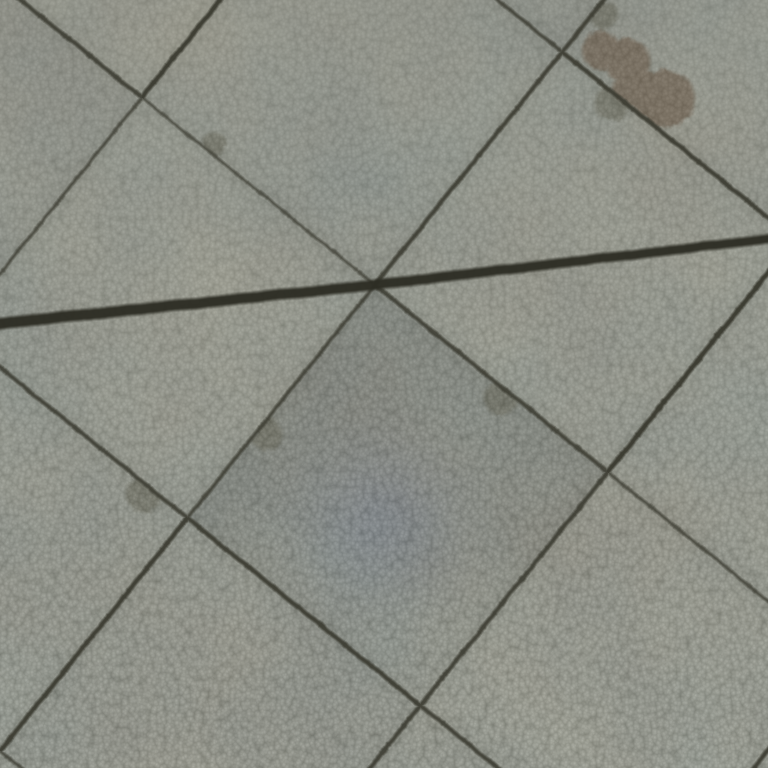
A Shadertoy shader for this texture:

```glsl
const vec2 HUB = vec2(0.488, 0.629);          // corner where the long crack crosses
const vec2 TILE_AXIS = vec2(0.3034, -0.2440); // one tile edge
const vec3 STONE_DARK = vec3(0.54, 0.55, 0.52);
const vec3 STONE_LIGHT = vec3(0.585, 0.595, 0.555);
const vec3 JOINT = vec3(0.23, 0.23, 0.19);
const vec3 CRACK = vec3(0.17, 0.17, 0.135);
const vec3 BROWN = vec3(0.44, 0.39, 0.33);
const vec3 DAMP = vec3(0.41, 0.41, 0.36);

float hash(vec2 p) {
    vec3 v = fract(vec3(p.xyx) * 0.1031);
    v += dot(v, v.yzx + 33.33);
    return fract((v.x + v.y) * v.z);
}

// Distance to the nearest scattered cell point
float cellular(vec2 p) {
    vec2 cell = floor(p);
    float nearest = 2.0;
    for (int y = -1; y <= 1; y++)
    for (int x = -1; x <= 1; x++) {
        vec2 c = cell + vec2(x, y);
        vec2 point = c + vec2(hash(c + 7.0), hash(c + 61.0));
        nearest = min(nearest, length(point - p));
    }
    return nearest;
}

// Smooth cloudy variation, about -1 to 1
float waves(vec2 p) {
    float sum = 0.0, amp = 0.5;
    for (int i = 0; i < 4; i++) {
        sum += amp * sin(p.x + 1.7 * sin(p.y)) * cos(p.y + 1.3 * sin(p.x));
        p = mat2(1.5, 1.1, -1.1, 1.5) * p + 2.3;
        amp *= 0.6;
    }
    return sum;
}

float line(float dist, float halfWidth, float soft) {
    return 1.0 - smoothstep(halfWidth - soft, halfWidth + soft, abs(dist));
}

float blob(vec2 p, vec2 centre, float radius, float soft) {
    return 1.0 - smoothstep(radius - soft, radius + soft, length(p - centre));
}

// Joint between tiles; width and depth change from edge to edge
float joint(float along, float across, float seed, float soft) {
    float row = round(across);
    float wear = hash(vec2(row, floor(along)) + seed);
    float wobble = 0.003 * waves(vec2(along * 23.0, row + seed));
    float chips = 0.004 * max(waves(vec2(along * 60.0, row * 3.0 + seed)), 0.0);
    float halfWidth = mix(0.005, 0.0085, wear) + chips;
    float dist = across - row + wobble;
    float shade = 0.12 * exp(-abs(dist) * 45.0);
    return max(line(dist, halfWidth, soft) * mix(0.72, 0.97, wear), shade);
}

// Rounded damp mark on one side of some joints
float dampMark(float along, float across, float seed) {
    float row = round(across);
    vec2 edge = vec2(row, floor(along)) + seed;
    float side = hash(edge + 5.0) < 0.5 ? -1.0 : 1.0;
    float radius = mix(0.03, 0.065, hash(edge + 9.0));
    vec2 p = vec2(fract(along), (across - row) * side);
    p += 0.008 * waves(p * 45.0);
    float mark = blob(p, vec2(mix(0.12, 0.88, hash(edge + 3.0)), 0.03), radius, 0.012);
    return mark * smoothstep(-0.008, 0.008, p.y) * step(0.5, hash(edge + 13.0));
}

// Brown spill made of overlapping lobes, cut off by a joint
float spill(vec2 q) {
    float mask = 0.0;
    q += 0.009 * waves(q * 40.0);
    for (int i = 0; i < 4; i++) {
        float t = float(i);
        vec2 centre = vec2(0.10 + 0.09 * t, -1.085 - 0.035 * sin(t * 2.2));
        mask = max(mask, blob(q, centre, 0.065 + 0.01 * t, 0.012));
    }
    return mask * (1.0 - smoothstep(-1.01, -0.99, q.y));
}

void mainImage(out vec4 fragColor, in vec2 fragCoord) {
    vec2 uv = fragCoord / iResolution.xy;
    float pixel = 1.0 / iResolution.y;
    vec2 d = uv - HUB;
    vec2 tileDown = vec2(TILE_AXIS.y, -TILE_AXIS.x);
    vec2 q = vec2(dot(d, TILE_AXIS), dot(d, tileDown)) / dot(TILE_AXIS, TILE_AXIS);
    vec2 tile = floor(q);

    // Stone with tile tones and cloudy tints
    float cloud = waves(uv * 9.0);
    float tone = 0.5 + 0.5 * cloud + 0.5 * (hash(tile + 20.0) - 0.5);
    vec3 col = mix(STONE_DARK, STONE_LIGHT, clamp(tone, 0.0, 1.0));
    col += vec3(0.012, 0.0, -0.008) * waves(uv * 6.0 + 4.0);

    // One darker tile with a bluish centre
    float darkTile = float(tile == vec2(0.0)) * smoothstep(1.5, 0.5, q.x * 0.6 + q.y * 0.7);
    col -= darkTile * vec3(0.055, 0.053, 0.045);
    float blue = exp(-dot(q - vec2(0.5, 0.6), q - vec2(0.5, 0.6)) * 18.0);
    col += blue * vec3(-0.025, -0.015, 0.025);

    // Stains
    float damp = max(dampMark(q.y, q.x, 11.0), dampMark(q.x, q.y, 47.0));
    col = mix(col, DAMP, 0.6 * damp);
    col = mix(col, BROWN, 0.75 * spill(q));

    // Grain, coarser toward the bottom
    float grain = cellular(uv * vec2(125.0, 95.0)) + 0.7 * cellular(uv * 210.0) - 0.85;
    col -= grain * mix(0.11, 0.065, uv.y);

    // Joints
    float soft = 0.0045 + 1.5 * pixel;
    float joints = max(joint(q.y, q.x, 3.0, soft), joint(q.x, q.y, 31.0, soft));
    col = mix(col, JOINT, joints);

    // Long crack, bending slightly at the hub
    float slope = d.x < 0.0 ? 0.103 : 0.117;
    float gap = d.y - slope * d.x + 0.001 * waves(vec2(uv.x * 45.0, 1.0));
    float crack = line(gap, mix(0.0075, 0.006, uv.x), 0.002 + pixel);
    col = mix(col, CRACK, 0.95 * crack);

    fragColor = vec4(clamp(col, 0.0, 1.0), 1.0);
}
```
